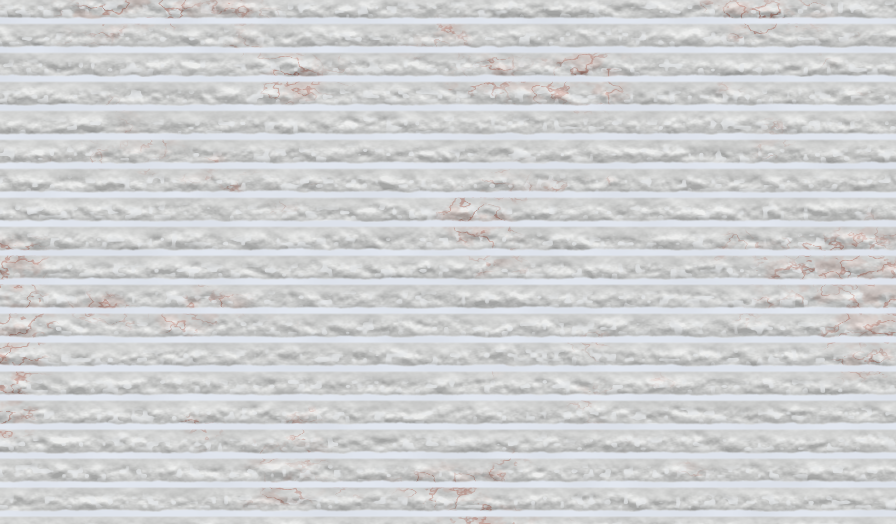
A Shadertoy shader for this texture:

```glsl
// Pale split-face stone cut into horizontal ribs by bright, narrow grooves.
// Each rib is a rough height field lit from above, with a ragged crest,
// glinting chips and clustered pink mineral veins.

const float ROWS = 18.08;          // ribs over the canvas height
const float GROOVE_OFFSET = 0.36;  // lowest groove, in ribs above the base
const float GROOVE_HALF = 0.105;   // half groove width, in ribs

const vec3 STONE  = vec3(0.825, 0.828, 0.825);
const vec3 GROOVE = vec3(0.875, 0.895, 0.930);
const vec3 GLINT  = vec3(0.900, 0.910, 0.920);
const vec3 BLUSH  = vec3(0.800, 0.740, 0.720);
const vec3 VEIN   = vec3(0.720, 0.540, 0.500);

float hash(vec2 p) {
    vec3 a = fract(vec3(p.xyx) * 0.1031);
    a += dot(a, a.yzx + 33.33);
    return fract((a.x + a.y) * a.z);
}

float noise(vec2 p) {
    vec2 i = floor(p), f = fract(p);
    f = f * f * (3.0 - 2.0 * f);
    float low = mix(hash(i), hash(i + vec2(1, 0)), f.x);
    float high = mix(hash(i + vec2(0, 1)), hash(i + vec2(1, 1)), f.x);
    return mix(low, high, f.y);
}

float fbm(vec2 p) {
    float sum = 0.0, amp = 0.5;
    for (int i = 0; i < 4; i++) {
        sum += amp * noise(p);
        p = mat2(1.6, 1.2, -1.2, 1.6) * p + 17.3;
        amp *= 0.5;
    }
    return sum;
}

// Height of the wavering crest within a rib, 0 to 1
float crestLine(float x, float row) {
    return 0.24 + 0.36 * fbm(vec2(x * 0.9, row * 7.7 + 40.0));
}

// 1 near the broken crest, falling off towards the flat upper face
float crestZone(float t, float crest) {
    float d = (t - crest) / (t > crest ? 0.20 : 0.26);
    return exp(-d * d);
}

float rockHeight(vec2 q) {
    float row = floor(q.y), t = q.y - row;
    float crest = crestLine(q.x, row);
    float slope = 0.22 * smoothstep(0.06, crest + 0.06, t);
    float rough = mix(0.28, 1.15, crestZone(t, crest));
    return slope + rough * (fbm(q * vec2(1.5, 2.4) + 60.0) - 0.47);
}

// Thin lines along the middle level of a noise field
float veins(vec2 q, float width) {
    return 1.0 - smoothstep(0.0, width, abs(fbm(q) - 0.47));
}

void mainImage(out vec4 fragColor, in vec2 fragCoord) {
    vec2 q = fragCoord / iResolution.y * ROWS;
    q.y += 1.0 - GROOVE_OFFSET;
    float pixel = ROWS / iResolution.y;
    float row = floor(q.y), t = q.y - row;
    float zone = crestZone(t, crestLine(q.x, row));

    // Relief: surfaces that rise upward fall into shade
    vec2 stepUp = vec2(0.02, 0.07);
    float rise = (rockHeight(q + stepUp) - rockHeight(q - stepUp)) / 0.14;
    float shade = clamp(-0.085 * rise, -0.17, 0.10);
    float mottling = 0.05 * (fbm(q * vec2(0.6, 1.1) + 200.0) - 0.47);
    vec3 color = STONE + shade + mottling;

    // Bright chips along the crest
    float chip = smoothstep(0.60, 0.82, noise(q * vec2(5.0, 6.5) + 9.0));
    color = mix(color, GLINT, 0.75 * chip * zone);

    // Mineral stains, a little denser in the upper half
    float height = fragCoord.y / iResolution.y;
    float cluster = fbm(q * vec2(0.30, 0.50) + 120.0) + 0.05 * (height - 0.5);
    float patchMask = smoothstep(0.53, 0.68, cluster);
    float blush = smoothstep(0.40, 0.62, fbm(q * vec2(1.8, 2.6) + 80.0));
    float vein = veins(q * vec2(1.5, 2.3) + 31.0, 0.045);
    color = mix(color, BLUSH + shade, 0.65 * patchMask * blush);
    color = mix(color, VEIN + shade, 0.65 * patchMask * vein);

    // Grooves: straight upper rib edge, chipped lower rib edge
    float side = t < 0.5 ? t : 1.0 - t;
    float chipping = t < 0.5 ? 0.13 * (fbm(vec2(q.x * 2.2, row * 5.3)) - 0.45) : 0.0;
    float edge = GROOVE_HALF + chipping;
    float soft = max(0.045, pixel);
    float contact = exp(-pow((side - edge - 0.05) / 0.06, 2.0));
    color -= (t < 0.5 ? 0.055 : 0.015) * contact;
    float groove = 1.0 - smoothstep(edge - soft, edge + soft, side);
    vec3 grooveColor = GROOVE + 0.03 * (noise(q * vec2(0.8, 3.0)) - 0.5);
    color = mix(color, grooveColor, groove);

    fragColor = vec4(clamp(color, 0.0, 1.0), 1.0);
}
```
